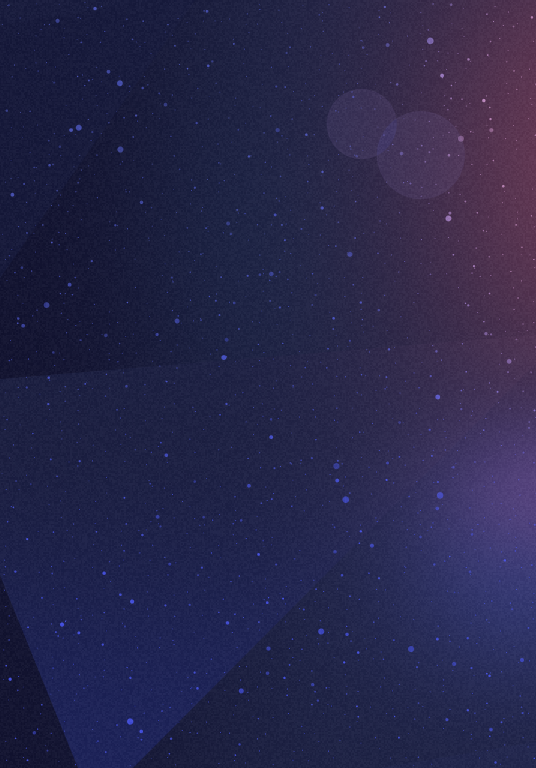
This background is drawn by a Shadertoy shader. Its source:

```glsl
// Night sky with translucent angular shards, soft rose and violet glows,
// two overlapping discs and scattered stars. Half-planes form the shards,
// gaussians the glows, and jittered cell grids the stars.

const vec3 NAVY_LEFT    = vec3(0.080, 0.084, 0.195);
const vec3 NAVY_RIGHT   = vec3(0.122, 0.140, 0.270);
const vec3 TEAL_HAZE    = vec3(0.110, 0.152, 0.280);
const vec3 CORNER_SHARD = vec3(0.100, 0.115, 0.250);
const vec3 SHARD_TOP    = vec3(0.120, 0.135, 0.268);
const vec3 SHARD_BOTTOM = vec3(0.125, 0.150, 0.375);
const vec3 ROSE         = vec3(0.430, 0.235, 0.335);
const vec3 VIOLET       = vec3(0.390, 0.290, 0.530);
const vec3 INDIGO       = vec3(0.210, 0.240, 0.490);
const vec3 DISC_TINT    = vec3(0.420, 0.350, 0.560);
const vec3 LENS_TINT    = vec3(0.270, 0.240, 0.460);
const vec3 STAR_BLUE    = vec3(0.290, 0.340, 0.940);
const vec3 STAR_DIM     = vec3(0.300, 0.340, 0.740);
const vec3 STAR_ROSE    = vec3(0.800, 0.580, 0.780);

const int   STAR_LAYERS = 5;
const float STAR_CELL   = 0.125;   // cell size of the largest stars
const float STAR_RADIUS = 0.0044;  // radius of the largest stars
const float LAYER_SCALE = 0.62;    // shrink from one layer to the next
const float STAR_CHANCE = 0.50;    // share of cells that hold a star
const float GRAIN       = 0.038;
const float GRAIN_CELLS = 512.0;

float hash(vec2 p) {
    vec3 q = fract(vec3(p.xyx) * vec3(0.1031, 0.1030, 0.0973));
    q += dot(q, q.yzx + 33.33);
    return fract((q.x + q.y) * q.z);
}

// Antialiased coverage of a signed distance, positive inside
float cover(float d) {
    return clamp(d * iResolution.y + 0.5, 0.0, 1.0);
}

// Signed distance to the line a-b, positive on its left
float leftOf(vec2 p, vec2 a, vec2 b) {
    vec2 dir = normalize(b - a);
    return dir.x * (p.y - a.y) - dir.y * (p.x - a.x);
}

float glow(vec2 p, vec2 center, vec2 radii) {
    vec2 q = (p - center) / radii;
    return exp(-dot(q, q));
}

// Opacity of a translucent disc with a slightly brighter rim
float disc(float d) {
    return cover(d) * (0.20 + 0.05 * exp(-max(d, 0.0) * 300.0));
}

// Opacity of all star layers, one jittered star per occupied cell
float stars(vec2 p) {
    float light = 0.0;
    float cell = STAR_CELL;
    float radius = STAR_RADIUS;
    for (int i = 0; i < STAR_LAYERS; i++) {
        vec2 id = floor(p / cell) + 57.0 * float(i + 1);
        vec2 jitter = 0.12 + 0.76 * vec2(hash(id), hash(id + 19.7));
        float size = radius * mix(0.6, 1.0, hash(id + 41.3));
        float d = length((fract(p / cell) - jitter) * cell);
        float alpha = step(hash(id + 73.1), STAR_CHANCE) * mix(0.45, 0.95, hash(id + 97.9));
        light = max(light, alpha * cover(size - d));
        cell *= LAYER_SCALE;
        radius *= LAYER_SCALE;
    }
    return light;
}

void mainImage(out vec4 fragColor, in vec2 fragCoord) {
    vec2 p = fragCoord / iResolution.y;

    // Navy base with a cool haze
    vec3 color = mix(NAVY_LEFT, NAVY_RIGHT, smoothstep(0.0, 0.45, p.x));
    color = mix(color, TEAL_HAZE, 0.6 * glow(p, vec2(0.35, 0.68), vec2(0.14, 0.22)));

    // Angular shards
    float corner = cover(leftOf(p, vec2(0.0, 0.638), vec2(0.254, 1.0)));
    color = mix(color, CORNER_SHARD, 0.65 * corner);
    float cornerTip = cover(leftOf(p, vec2(0.0, 0.967), vec2(0.2, 1.0)));
    color = mix(color, SHARD_TOP, 0.3 * cornerTip);

    float top = leftOf(p, vec2(0.698, 0.564), vec2(0.0, 0.5065));
    float diagonal = leftOf(p, vec2(0.173, 0.0), vec2(0.54, 0.3685));
    float side = leftOf(p, vec2(0.0, 0.251), vec2(0.1016, 0.0));
    float shard = cover(min(top, min(diagonal, side)));
    vec3 shardColor = mix(SHARD_BOTTOM, SHARD_TOP, smoothstep(0.0, 0.45, p.y));
    color = mix(color, shardColor, 0.85 * shard);

    float floorShard = cover(leftOf(p, vec2(0.698, 0.034), vec2(0.495, 0.0)));
    color = mix(color, INDIGO, 0.10 * floorShard);

    // Glows along the right side
    float rose = glow(p, vec2(0.78, 0.80), vec2(0.255, 0.39));
    color = mix(color, ROSE, 0.92 * rose);
    float indigo = glow(p, vec2(0.69, 0.26), vec2(0.18, 0.16));
    color = mix(color, INDIGO, (0.80 - 0.25 * shard) * indigo);
    color = mix(color, VIOLET, 0.72 * glow(p, vec2(0.72, 0.36), vec2(0.14, 0.095)));
    color += vec3(0.018, 0.014, 0.016) * shard * smoothstep(0.25, 0.55, p.x);

    // Overlapping discs
    float discA = 0.0456 - length(p - vec2(0.471, 0.8385));
    float discB = 0.0573 - length(p - vec2(0.548, 0.798));
    color = mix(color, DISC_TINT, max(disc(discA), disc(discB)));
    color = mix(color, LENS_TINT, 0.5 * cover(min(discA, discB)));

    // Stars shift from vivid blue below to rose at the upper right
    vec3 starColor = mix(STAR_BLUE, STAR_DIM, smoothstep(0.2, 0.8, p.y));
    starColor = mix(starColor, STAR_ROSE, smoothstep(0.05, 0.8, rose));
    color = mix(color, starColor, stars(p));

    // Fine grain
    color += GRAIN * (hash(floor(p * GRAIN_CELLS)) - 0.5);
    fragColor = vec4(color, 1.0);
}
```
